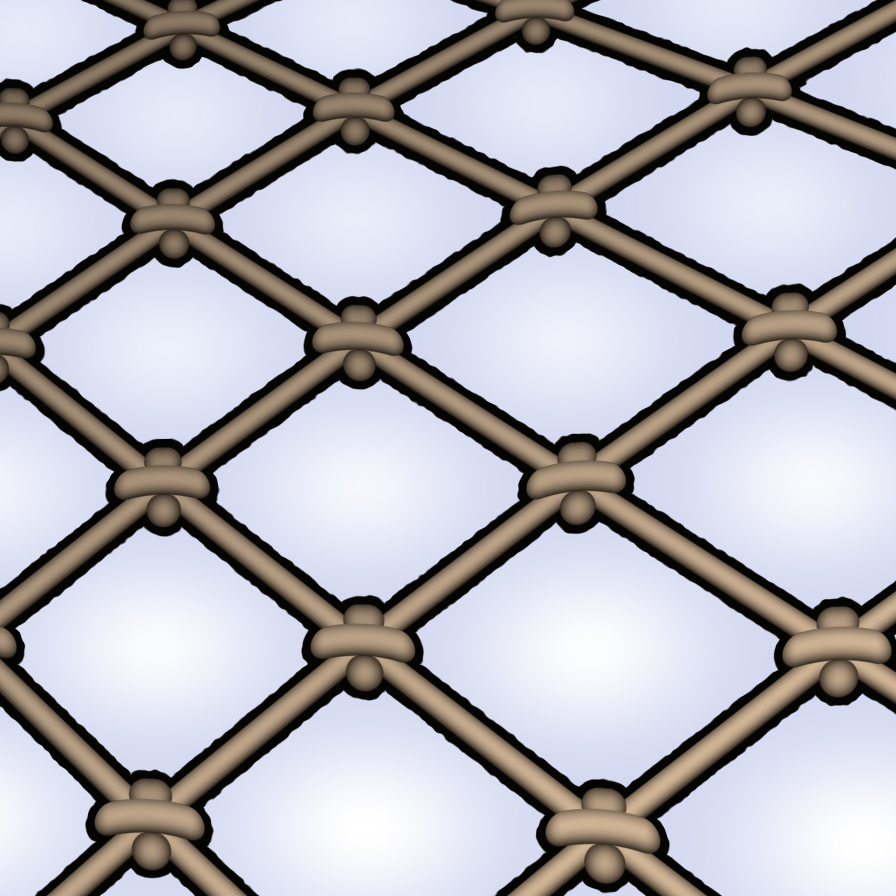
A WebGL 1 fragment shader for this pattern:

```glsl
precision highp float;

uniform vec2 u_resolution;

float hash(vec2 p) {
  return fract(sin(dot(p, vec2(127.1, 311.7))) * 43758.5453);
}

float noise(vec2 p) {
  vec2 i = floor(p), f = fract(p);
  f = f * f * (3.0 - 2.0 * f);
  return mix(mix(hash(i), hash(i + vec2(1.0, 0.0)), f.x),
             mix(hash(i + vec2(0.0, 1.0)), hash(i + 1.0), f.x), f.y);
}

float segmentDistance(vec2 p, vec2 a, vec2 b) {
  vec2 ab = b - a;
  return length(p - a - ab * clamp(dot(p - a, ab) / dot(ab, ab), 0.0, 1.0));
}

// Net lattice seen in perspective: x runs down-right, y runs up-right
vec2 netPoint(vec2 g) {
  float depth = 1.0 - 0.089 * g.x;
  return vec2((0.643 + 0.208 * g.x + 0.238 * g.y) / depth,
              (0.462 - 0.212 * g.x) / depth + g.y * (0.176 + 0.022 * g.x - 0.007 * g.y));
}

float netScale(vec2 p) {
  return mix(1.1, 0.74, p.y) + 0.08 * (p.x - 0.5);
}

// Soft light across a round section
float roundShade(float d, float radius) {
  float t = d / radius;
  return max(0.0, 1.0 - t * t);
}

void main() {
  vec2 p = gl_FragCoord.xy / u_resolution.y;
  float edge = 1.0 / u_resolution.y;
  float radius = 0.0142 * netScale(p);
  float border = 0.0095 + 0.0025 * (noise(p * 150.0) - 0.5);
  vec2 lit = p - vec2(0.0, 0.15 * radius);

  float ink = 1.0, glow = 0.0;
  float strand = 1.0, strandShade = 0.0;
  float knotMask = 0.0, knotShade = 0.0;

  for (int i = -4; i <= 2; i++) {
    for (int j = -3; j <= 3; j++) {
      vec2 g = vec2(float(i), float(j));
      vec2 c = netPoint(g);
      vec2 right = netPoint(g + vec2(1.0, 0.0));
      vec2 up = netPoint(g + vec2(0.0, 1.0));
      float s = netScale(c);

      // Strands
      strand = min(strand, min(segmentDistance(p, c, right), segmentDistance(p, c, up)));
      float litDist = min(segmentDistance(lit, c, right), segmentDistance(lit, c, up));
      strandShade = max(strandShade, roundShade(litDist, radius * 1.1));

      // Knot: two bumps with a tilted, arched band across them
      float tilt = 0.16 * (hash(g) - 0.5);
      vec2 q = (p - c) / s;
      q.y += tilt * q.x;
      vec2 arch = q + vec2(0.0, 3.0 * q.x * q.x - 0.007);
      float top = segmentDistance(q, vec2(-0.004, 0.029), vec2(0.006, 0.029));
      float ball = length(q - vec2(0.002, -0.030));
      float band = segmentDistance(arch, vec2(-0.041, 0.0), vec2(0.041, 0.0));
      float bandLit = segmentDistance(arch - vec2(0.0, 0.003), vec2(-0.041, 0.0), vec2(0.041, 0.0));

      float e = edge / s;
      float topMask = 1.0 - smoothstep(-e, e, top - 0.018);
      float ballMask = 1.0 - smoothstep(-e, e, ball - 0.021);
      float bandMask = 1.0 - smoothstep(-e, e, band - 0.018);
      knotShade = mix(knotShade, 0.85 * roundShade(top, 0.020), topMask);
      knotShade = mix(knotShade, 0.9 * roundShade(ball, 0.022), ballMask);
      knotShade = mix(knotShade, roundShade(bandLit, 0.021), bandMask);
      knotMask = max(knotMask, max(topMask, max(ballMask, bandMask)));

      float knot = min(band - 0.018, min(top - 0.018, ball - 0.021));
      ink = min(ink, knot * s - border);

      // Stray ink flecks beside a few knots
      if (hash(g + 7.3) > 0.9) {
        ink = min(ink, segmentDistance(q, vec2(0.070, 0.004), vec2(0.076, 0.007)) * s - 0.0025);
      }

      // Glow in the middle of each opening
      vec2 o = (p - netPoint(g + 0.5)) / (s * vec2(0.125, 0.092));
      glow = max(glow, exp(-dot(o, o)));
    }
  }
  ink = min(ink, strand - radius - border);

  vec3 hollow = mix(vec3(1.0), vec3(0.90, 0.92, 0.975), smoothstep(0.1, 0.95, p.y - 0.15 * (p.x - 0.5)));
  vec3 color = mix(vec3(0.82, 0.84, 0.94), hollow, glow);
  color = mix(color, vec3(0.015, 0.014, 0.01), 1.0 - smoothstep(-edge, edge, ink));

  // Rope grows lighter toward the near, lower right side
  float light = clamp(0.93 + 0.18 * (p.x - 0.5) - 0.30 * (p.y - 0.5), 0.68, 1.08);
  vec3 dark = vec3(0.16, 0.13, 0.10), tan = vec3(0.75, 0.65, 0.54);
  float strandMask = 1.0 - smoothstep(-edge, edge, strand - radius);
  color = mix(color, mix(dark, tan, strandShade) * light, strandMask);
  color = mix(color, mix(dark, tan, knotShade) * light, knotMask);

  gl_FragColor = vec4(color, 1.0);
}
```
